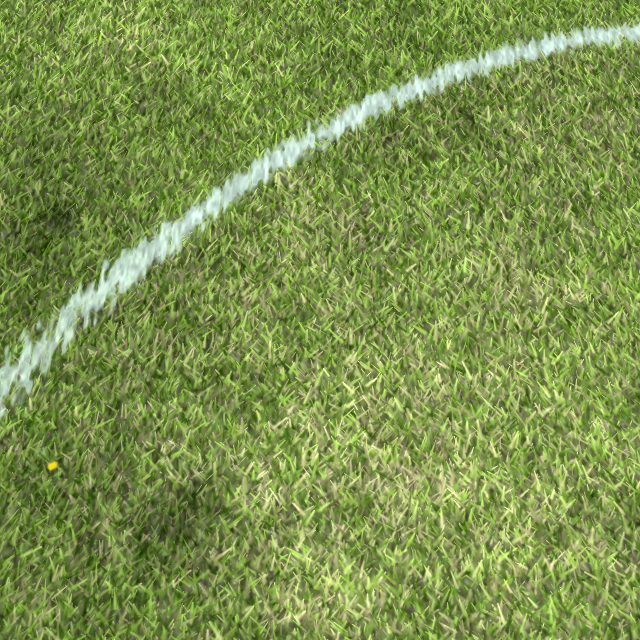
This texture is drawn by a Shadertoy shader. Its source:

```glsl
#define BLADE_LAYERS 6
#define BLADE_GRID 43.0
#define BLADE_SPREAD 2.2
#define PERSPECTIVE 0.38
#define LUSH_DARK vec3(0.24, 0.34, 0.11)
#define LUSH_LIGHT vec3(0.72, 0.88, 0.39)
#define STRAW_DARK vec3(0.46, 0.46, 0.31)
#define STRAW_LIGHT vec3(0.90, 0.93, 0.62)
#define SOIL vec3(0.35, 0.40, 0.23)
#define PAINT vec3(0.80, 0.90, 0.86)
#define PATCH_CONTRAST 0.34
#define FLOWER vec3(0.082, 0.273, 0.009)

float hash(vec2 p) {
    return fract(sin(dot(p, vec2(127.1, 311.7))) * 43758.5);
}

float noise(vec2 p) {
    vec2 i = floor(p), f = fract(p);
    f = f * f * (3.0 - 2.0 * f);
    return mix(mix(hash(i), hash(i + vec2(1, 0)), f.x),
               mix(hash(i + vec2(0, 1)), hash(i + vec2(1, 1)), f.x), f.y);
}

float fbm(vec2 p) {
    float sum = 0.0, amp = 0.53;
    for (int i = 0; i < 4; i++) {
        sum += amp * noise(p);
        p = mat2(1.6, 1.2, -1.2, 1.6) * p + 7.3;
        amp *= 0.5;
    }
    return sum;
}

float blob(vec2 p, vec2 centre, vec2 radius) {
    vec2 d = (p - centre) / radius;
    return exp(-dot(d, d));
}

// Share of straw among the blades
float dryness(vec2 uv, float beyond) {
    float dry = 0.26 * blob(uv, vec2(0.68, 0.30), vec2(0.32, 0.30))
              + 0.32 * blob(uv, vec2(0.50, 0.07), vec2(0.09, 0.06))
              + 0.25 * blob(uv, vec2(0.66, 0.24), vec2(0.07, 0.06))
              + 0.32 * blob(uv, vec2(0.96, 0.80), vec2(0.08, 0.05))
              + 0.25 * blob(uv, vec2(0.82, 0.56), vec2(0.06, 0.05))
              + 0.20 * blob(uv, vec2(0.48, 0.63), vec2(0.10, 0.06))
              + 0.20 * blob(uv, vec2(0.20, 0.94), vec2(0.15, 0.06));
    float clumps = fbm(uv * 15.0 + 3.0) - 0.5;
    return clamp(dry + mix(0.20, 0.06, beyond) + clumps * mix(0.6, 0.25, beyond), 0.0, 0.9);
}

// Broad light and shade over the lawn
float lighting(vec2 uv) {
    float light = 1.02 + 0.13 * blob(uv, vec2(0.72, 0.30), vec2(0.36, 0.28))
                + 0.14 * blob(uv, vec2(0.22, 0.93), vec2(0.18, 0.09))
                + 0.08 * blob(uv, vec2(0.45, 0.85), vec2(0.12, 0.08))
                + 0.12 * blob(uv, vec2(0.50, 0.07), vec2(0.10, 0.06))
                - 0.22 * blob(uv, vec2(0.03, 0.65), vec2(0.20, 0.18))
                - 0.12 * blob(uv, vec2(0.24, 0.86), vec2(0.08, 0.05))
                - 0.12 * blob(uv, vec2(0.24, 0.50), vec2(0.14, 0.08))
                - 0.17 * blob(uv, vec2(0.15, 0.18), vec2(0.22, 0.18))
                - 0.10 * blob(uv, vec2(0.70, 0.80), vec2(0.20, 0.07))
                - 0.22 * blob(uv, vec2(0.29, 0.18), vec2(0.05, 0.06))
                - 0.28 * blob(uv, vec2(0.09, 0.66), vec2(0.03, 0.02));
    return light + PATCH_CONTRAST * (fbm(uv * 22.0) - 0.5);
}

// Overlapping blades, one per cell in each layer
vec3 grass(vec2 q, float dry) {
    vec3 col = mix(SOIL, STRAW_DARK, 0.6 * dry) * (0.75 + 0.5 * noise(q * vec2(150, 90)));
    for (int layer = 0; layer < BLADE_LAYERS; layer++) {
        float depth = float(layer) / float(BLADE_LAYERS - 1);
        vec2 p = q * BLADE_GRID * (1.0 + 0.6 * fract(float(layer) * 0.618)) + float(layer) * 17.37;
        vec2 home = floor(p);
        for (int j = -1; j <= 1; j++)
        for (int i = -1; i <= 1; i++) {
            vec2 cell = home + vec2(i, j);
            vec2 seed = cell + float(layer) * 31.7;
            float tint = hash(seed + 5.1), kind = hash(seed + 9.7);
            float angle = (hash(seed + 2.3) - 0.5) * BLADE_SPREAD;
            vec2 axis = vec2(sin(angle), cos(angle));
            vec2 d = p - cell - vec2(hash(seed), hash(seed + 4.4));
            float reach = mix(0.25, 0.80, kind);
            float along = clamp(dot(d, axis), -reach, reach);
            float width = mix(0.12, 0.24, hash(seed + 8.2)) * (1.0 - 0.4 * along / reach);
            float cover = 1.0 - smoothstep(0.0, width, length(d - axis * along));
            float shade = tint * mix(0.8, 1.05, depth) + 0.12 * along / reach;
            vec3 lush = mix(LUSH_DARK, LUSH_LIGHT, shade);
            vec3 straw = mix(STRAW_DARK, STRAW_LIGHT, shade);
            float isStraw = smoothstep(-0.15, 0.15, dry - hash(seed + 6.6));
            col = mix(col, mix(lush, straw, isStraw), 0.85 * cover);
        }
    }
    return col;
}

void mainImage(out vec4 fragColor, in vec2 fragCoord) {
    vec2 uv = fragCoord / iResolution.xy;

    // Ground coordinates: detail shrinks towards the top
    float scale = 1.0 - PERSPECTIVE * uv.y;
    vec2 q = vec2((uv.x - 0.5) / scale, -log(scale) / PERSPECTIVE);

    // Curved field marking
    float curve = 0.391 + uv.x * (1.03 - 0.47 * uv.x);
    float slope = 1.03 - 0.94 * uv.x;
    float lineDist = (uv.y - curve) / sqrt(1.0 + slope * slope);
    float halfWidth = mix(0.029, 0.015, sqrt(uv.x));

    float dry = dryness(uv, smoothstep(-0.02, 0.03, lineDist));
    vec3 col = grass(q, dry) * lighting(uv);

    // Fine grain with a violet tinge in the gaps
    float grain = noise(q * vec2(190, 85)) - 0.5;
    float fringe = noise(q * vec2(160, 120) + 40.0) - 0.5;
    col += 0.20 * grain + fringe * vec3(0.07, -0.02, 0.12);

    // Chalk caught on the blades, sparser where the line is near
    float streaks = noise(q * vec2(120, 42) + 11.0) - 0.5;
    float near = 1.0 - smoothstep(0.05, 0.40, uv.x);
    float ragged = abs(lineDist) / halfWidth + mix(0.9, 1.5, near) * streaks + 0.9 * grain;
    float chalk = (1.0 - smoothstep(0.30, 1.25, ragged)) * mix(0.95, 0.78, near);
    col = mix(col, PAINT * (1.03 + 0.3 * grain - 0.2 * streaks), chalk);

    // Small yellow flower
    float petals = length(uv - FLOWER.xy) + 0.006 * grain;
    col = mix(col, vec3(0.96, 0.88, 0.10), 1.0 - smoothstep(0.4 * FLOWER.z, FLOWER.z, petals));

    fragColor = vec4(clamp(col, 0.0, 1.0), 1.0);
}
```
